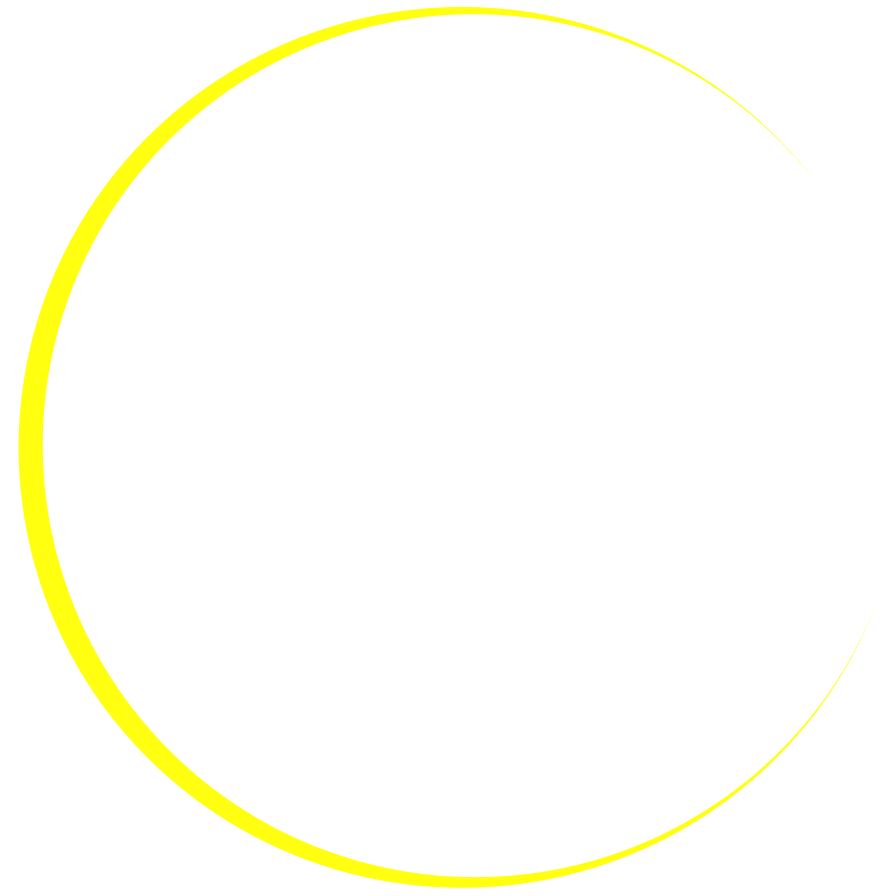
Write a Shadertoy shader that draws this background.

```glsl
// Draws a thin yellow crescent ring, open at the right, on a white ground.

// Width of the ring along a direction: broad at the left, zero at the tips
float ringWidth(float angle) {
    float turn = angle - 0.14;
    return max(0.01154 - 0.01398 * cos(turn) + 0.00144 * cos(2.0 * turn), 0.0);
}

// Smooth coverage of the region where the signed distance is negative
float coverage(float dist, float pixel) {
    return clamp(0.5 - dist / pixel, 0.0, 1.0);
}

void mainImage(out vec4 fragColor, in vec2 fragCoord) {
    float pixel = 1.0 / min(iResolution.x, iResolution.y);
    vec2 p = fragCoord / iResolution.xy - vec2(0.5156, 0.5007);

    // Outer edge: a nearly circular ellipse
    vec2 radii = vec2(0.4948, 0.4915);
    float outer = (length(p / radii) - 1.0) * radii.y;

    // Inner edge: the outer one moved inward by the varying width
    float inner = outer + ringWidth(atan(p.y, p.x));
    float ring = coverage(outer, pixel) - coverage(inner, pixel);

    vec3 white = vec3(1.0);
    vec3 yellow = vec3(1.0, 1.0, 0.06);
    fragColor = vec4(mix(white, yellow, ring), 1.0);
}
```
